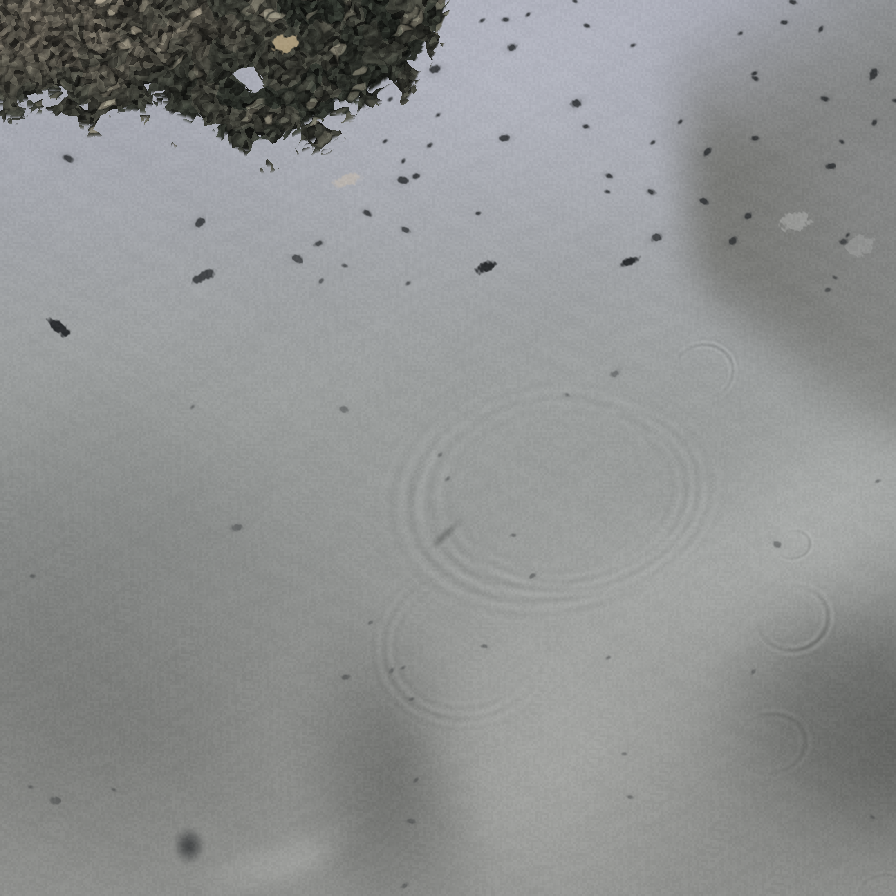
Write a three.js fragment shader that draws this texture.

```glsl
// Murky rain puddle with a littered shore, floating flecks and ripple rings.
varying vec2 vUv;

float hash(vec2 p) { return fract(sin(dot(p, vec2(127.1, 311.7))) * 4375.85); }

mat2 turn(float a) { return mat2(cos(a), -sin(a), sin(a), cos(a)); }

// Cellular noise: nearest distance, gap to the second, id of the cell
vec3 cells(vec2 p) {
  vec2 base = floor(p);
  vec3 best = vec3(9.0, 9.0, 0.0);
  for (int j = -1; j <= 1; j++)
    for (int i = -1; i <= 1; i++) {
      vec2 cell = base + vec2(float(i), float(j));
      float d = length(cell + vec2(hash(cell), hash(cell + 37.0)) - p);
      if (d < best.x) best = vec3(d, best.x, hash(cell + 71.0));
      else best.y = min(best.y, d);
    }
  return vec3(best.x, best.y - best.x, best.z);
}

float waves(vec2 p) {
  return sin(p.x * 9.0 + 2.0 * sin(p.y * 7.0)) * 0.5
       + sin(p.y * 17.0 - p.x * 11.0 + sin(p.x * 23.0)) * 0.3 + sin(p.x * 31.0 + p.y * 27.0) * 0.2;
}

// Soft tilted ellipse, 1 at its centre and 0 at its rim
float blob(vec2 p, vec2 centre, vec2 radii, float tilt) {
  return smoothstep(1.0, 0.0, length(turn(tilt) * (p - centre) / radii));
}

// Crisp, slightly ragged ellipse for flecks and pebbles
float fleck(vec2 p, vec2 centre, vec2 radii, float tilt) {
  float d = length(turn(tilt) * (p - centre) / radii) - 1.0 + 0.3 * waves(p * 35.0);
  return smoothstep(0.0015, -0.0015, d * radii.y);
}

// Train of ripples near an elliptical rim, strongest towards one direction
float ripple(vec2 p, vec2 centre, vec2 radii, float count, float facing) {
  vec2 q = turn(0.2) * (p - centre) / radii;
  float r = length(q), side = 0.5 + 0.5 * cos(atan(q.y, q.x) - facing);
  return sin((r - 1.0) * count) * exp(-pow((r - 0.95) * 5.5, 2.0)) * side;
}

vec3 water(vec2 p) {
  vec2 w = p + 0.016 * vec2(waves(p), waves(p.yx + 0.7));
  vec3 col = mix(vec3(0.555, 0.56, 0.55), vec3(0.605, 0.617, 0.613), smoothstep(0.1, 0.6, p.y));
  col = mix(col, vec3(0.66, 0.67, 0.715), smoothstep(0.5, 1.0, p.y));
  // Pale reflected sky
  col += 0.075 * blob(w, vec2(0.63, 0.18), vec2(0.25, 0.34), -0.45);
  col += 0.065 * blob(w, vec2(0.9, 0.41), vec2(0.3, 0.15), 0.4);
  col += 0.035 * blob(w, vec2(0.55, 0.94), vec2(0.4, 0.3), 0.0);
  col += 0.06 * blob(w, vec2(0.31, 0.05), vec2(0.1, 0.04), 0.4);
  // Dark reflections
  float gloom = smoothstep(-0.02, 0.07, w.x - 0.735) * smoothstep(0.95, 0.72, w.y - 0.1 * w.x)
              * smoothstep(-0.02, 0.1, w.y - 0.62 + 0.6 * (w.x - 0.79));
  col = mix(col, vec3(0.465, 0.468, 0.455), gloom * mix(0.95, 0.7, smoothstep(0.8, 1.0, p.x)));
  col -= 0.16 * blob(w, vec2(0.98, 0.19), vec2(0.25, 0.22), 0.8);
  col -= 0.11 * blob(w, vec2(0.43, 0.13), vec2(0.13, 0.22), 0.2);
  col -= 0.075 * blob(w, vec2(0.05, 0.37), vec2(0.45, 0.27), 0.0);
  col -= vec3(0.09, 0.09, 0.12) * blob(w, vec2(1.0, 1.0), vec2(0.22, 0.2), 0.0);
  col -= 0.06 * blob(w, vec2(0.1, 0.17), vec2(0.3, 0.2), 0.0);
  return col + 0.005 * waves(p * 2.3) + 0.006 * waves(p * vec2(9.0, 15.0));
}

float ripples(vec2 p) {
  float h = 0.024 * ripple(p, vec2(0.614, 0.449), vec2(0.163, 0.122), 50.0, -2.6);
  h += 0.022 * ripple(p, vec2(0.64, 0.445), vec2(0.145, 0.105), 62.0, -0.9);
  h += 0.016 * ripple(p, vec2(0.61, 0.46), vec2(0.135, 0.1), 40.0, 2.3);
  h += 0.05 * ripple(p, vec2(0.885, 0.392), vec2(0.021, 0.017), 15.0, -0.5);
  h += 0.05 * ripple(p, vec2(0.885, 0.31), vec2(0.042, 0.038), 24.0, -0.8);
  h += 0.05 * ripple(p, vec2(0.86, 0.17), vec2(0.042, 0.035), 22.0, -0.2);
  h += 0.05 * ripple(p, vec2(0.785, 0.585), vec2(0.035, 0.032), 28.0, 0.5);
  h += 0.026 * ripple(p, vec2(0.52, 0.28), vec2(0.095, 0.085), 45.0, -2.5);
  h += 0.04 * ripple(p, vec2(0.985, 0.005), vec2(0.028, 0.02), 16.0, 1.6);
  return h * (0.9 + 0.5 * waves(p * 2.0));
}

// Scattered litter, dense and dark near the top, sparse and faint below
float litter(vec2 p, float scale, float amount) {
  vec2 id = floor(p * scale), mid = (id + 0.5) / scale;
  float upper = smoothstep(0.66, 0.88, mid.y) * smoothstep(0.2, 0.45, mid.x);
  float present = step(hash(id + scale), amount * (0.2 + upper));
  vec2 centre = mid + (vec2(hash(id + 5.0), hash(id + 9.0)) - 0.5) * 0.6 / scale;
  vec2 size = mix(0.0018, 0.005, pow(hash(id + 13.0), 2.0)) * vec2(1.3, 0.8);
  float tilt = 1.6 * hash(id + 17.0) - 0.6;
  float shape = fleck(p, centre, size, tilt) + 0.15 * blob(p, centre, size * 3.0, tilt);
  return present * min(shape, 1.0) * mix(0.38, 0.85, smoothstep(0.6, 0.8, p.y));
}

void main() {
  vec2 p = vUv;
  vec3 col = water(p) + ripples(p);
  col -= 0.12 * blob(p, vec2(0.497, 0.403), vec2(0.032, 0.007), 0.75);
  col += 0.1 * (fleck(p, vec2(0.888, 0.753), vec2(0.016, 0.01), 0.2) + 0.6 * fleck(p, vec2(0.96, 0.726), vec2(0.015, 0.011), 0.2));
  // Flecks afloat, and the larger pieces
  float dark = max(litter(p, 21.0, 0.22), litter(p + 0.013, 37.0, 0.13));
  dark = max(dark, fleck(p, vec2(0.066, 0.635), vec2(0.013, 0.006), -0.7));
  dark = max(dark, 0.8 * fleck(p, vec2(0.228, 0.692), vec2(0.014, 0.005), 0.45));
  dark = max(dark, fleck(p, vec2(0.703, 0.708), vec2(0.01, 0.004), 0.4));
  dark = max(dark, fleck(p, vec2(0.542, 0.702), vec2(0.011, 0.005), 0.5));
  dark = max(dark, 0.7 * blob(p, vec2(0.211, 0.056), vec2(0.021, 0.025), 0.0));
  col = mix(col, vec3(0.17, 0.18, 0.19), dark);
  col = mix(col, vec3(0.72, 0.7, 0.68), fleck(p, vec2(0.388, 0.799), vec2(0.015, 0.006), 0.3));
  // Shore of mud, leaves and grit
  vec2 s = p + 0.004 * vec2(waves(p * 9.0), waves(p.yx * 11.0));
  vec3 clump = cells(s * 42.0), leaf = cells(turn(0.6) * s * vec2(55.0, 100.0)), grit = cells(s * 170.0);
  float edge = 0.876 - 0.045 * exp(-pow((p.x - 0.29) / 0.08, 2.0)) + 0.14 * pow(max(p.x - 0.36, 0.0) / 0.15, 3.0);
  float land = p.y - edge + 0.045 * (clump.z - 0.5) + 0.022 * (leaf.z - 0.5) + 0.012 * (grit.z - 0.5);
  land -= 0.12 * blob(s, vec2(0.28, 0.913), vec2(0.04, 0.022), -0.2);
  float dry = smoothstep(0.38, 0.05, p.x) * smoothstep(0.86, 0.97, p.y);
  vec3 mud = mix(vec3(0.14, 0.155, 0.135), vec3(0.4, 0.37, 0.33), 0.15 + 0.5 * dry + 0.3 * (clump.z - 0.5));
  mud *= 0.35 + 0.95 * grit.z + 0.6 * leaf.y;
  mud += vec3(0.27, 0.25, 0.22) * smoothstep(0.82, 1.0, leaf.z) * smoothstep(0.0, 0.3, leaf.y);
  mud = mix(mud, vec3(0.66, 0.6, 0.48), fleck(p, vec2(0.318, 0.951), vec2(0.014, 0.009), 0.2));
  col = mix(col, mud, smoothstep(-0.003, 0.003, land));
  gl_FragColor = vec4(col + 0.035 * (hash(floor(p * 400.0)) - 0.5), 1.0);
}
```
